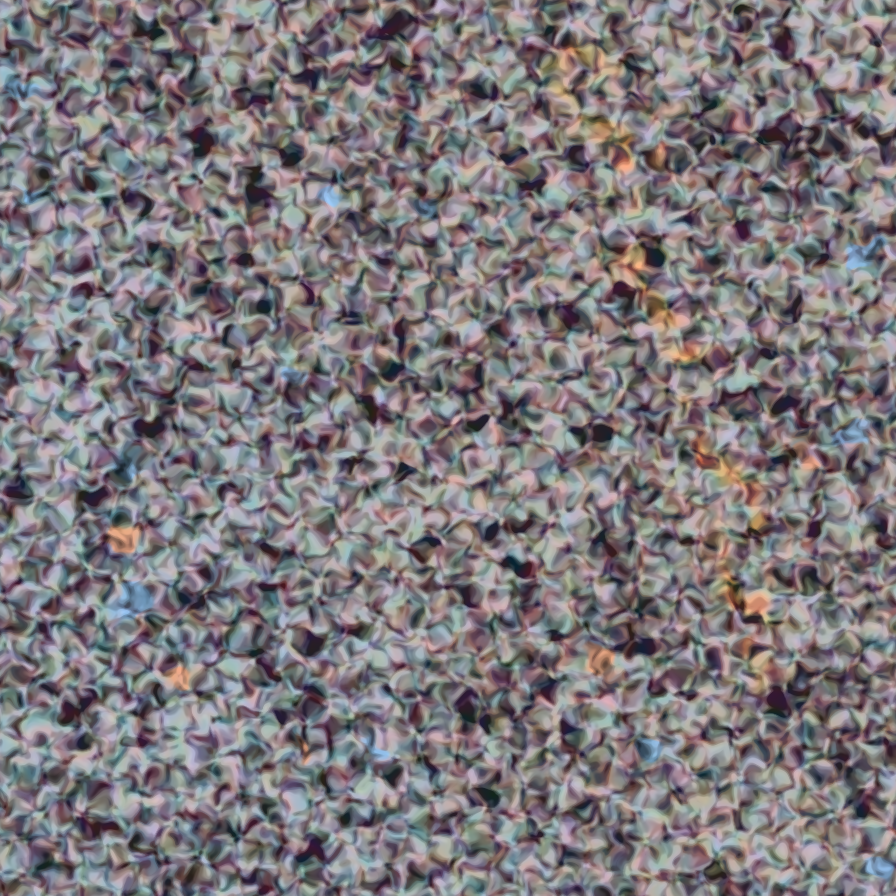
A Shadertoy shader for this texture:

```glsl
float hash(vec2 p) {
    vec3 q = fract(p.xyx * vec3(0.1031, 0.1030, 0.0973));
    q += dot(q, q.yzx + 33.33);
    return fract((q.x + q.y) * q.z);
}

vec2 gradientAt(vec2 cell) {
    float angle = 6.2832 * hash(cell);
    return vec2(cos(angle), sin(angle));
}

// Gradient noise scaled to roughly unit deviation
float noise(vec2 p) {
    vec2 i = floor(p), f = p - i;
    vec2 u = f * f * f * (f * (f * 6.0 - 15.0) + 10.0);
    vec2 e = vec2(1, 0);
    float low = mix(dot(gradientAt(i), f), dot(gradientAt(i + e), f - e), u.x);
    float high = mix(dot(gradientAt(i + e.yx), f - e.yx), dot(gradientAt(i + 1.0), f - 1.0), u.x);
    return 4.6 * mix(low, high, u.y);
}

// Scattered ragged clots: x = dark cover, y = azure cover, z = ochre cover
vec3 clots(vec2 p, float ragged) {
    vec3 cover = vec3(0);
    vec2 home = floor(p);
    for (int y = -1; y <= 1; y++)
    for (int x = -1; x <= 1; x++) {
        vec2 cell = home + vec2(x, y);
        float kind = hash(cell + 71.0);
        vec2 centre = cell + 0.15 + 0.7 * vec2(hash(cell + 13.0), hash(cell + 37.0));
        float tilt = 1.6 * hash(cell + 53.0) - 1.1;
        float c = cos(tilt), s = sin(tilt);
        vec2 d = mat2(c, -s, s, c) * (p - centre);
        d.y *= 1.2 + 1.2 * hash(cell + 91.0);
        float radius = mix(0.14, 0.36, hash(cell + 29.0));
        float body = 1.0 - smoothstep(-0.08, 0.1, length(d) - radius + 0.07 * ragged);
        if (kind < 0.46) cover.x = max(cover.x, body);
        else if (kind > 0.94) cover.y = max(cover.y, body);
        else if (kind > 0.9) cover.z = max(cover.z, body);
    }
    return cover;
}

// Mineral colours from shadow to highlight
vec3 mineral(float tone, float warmth) {
    vec3 middle = mix(vec3(0.41, 0.43, 0.48), vec3(0.48, 0.40, 0.38), warmth);
    vec3 grey = mix(vec3(0.55, 0.57, 0.60), vec3(0.59, 0.55, 0.53), warmth);
    vec3 pale = mix(vec3(0.69, 0.72, 0.75), vec3(0.73, 0.69, 0.67), warmth);
    vec3 c = mix(vec3(0.15, 0.11, 0.16), vec3(0.31, 0.27, 0.31), smoothstep(-2.1, -1.0, tone));
    c = mix(c, middle, smoothstep(-1.0, -0.3, tone));
    c = mix(c, grey, smoothstep(-0.3, 0.45, tone));
    c = mix(c, pale, smoothstep(0.45, 1.4, tone));
    return c + 0.05 * smoothstep(1.5, 3.0, tone);
}

void mainImage(out vec4 fragColor, in vec2 fragCoord) {
    vec2 uv = fragCoord / iResolution.y;
    vec2 warp = vec2(noise(uv * 45.0), noise(uv * 45.0 + 19.0));
    vec2 p = uv + 0.0025 * warp;
    vec2 slanted = mat2(0.97, -0.24, 0.24, 0.97) * p;

    // Grain: curled fine strokes over slanted medium clumps
    float strokes = noise(p * 72.0 + 5.0);
    float curls = abs(noise(p * 58.0 + 40.0)) - 0.8;
    float clumps = noise(slanted * vec2(27, 40) + 80.0);
    float tone = 0.15 + 0.55 * strokes + 0.35 * noise(p * 115.0) + 0.4 * curls
               + 0.48 * clumps + 0.22 * noise(uv * 8.0 + 60.0);
    vec3 cover = clots(p * 16.0, noise(p * 50.0 + 9.0));
    tone -= 1.5 * cover.x;

    // Cool left and lower side, warm upper right
    float edge = 0.07 + 0.52 * (1.0 - uv.y) + 0.04 * noise(uv * 7.0);
    float region = smoothstep(-0.12, 0.12, uv.x - edge);
    float hue = noise(p * 34.0 + 120.0);
    float warmth = clamp(0.12 + 0.5 * region + 0.3 * hue, 0.0, 1.0);

    // Pale crystal in the upper right corner, with a dark rim
    float rim = length((uv - vec2(1.02, 1.04)) * vec2(1, 0.8)) - 0.155 + 0.008 * noise(uv * 14.0);
    float crystal = 1.0 - smoothstep(-0.012, 0.004, rim);
    tone += 0.7 * crystal - 1.3 * (1.0 - smoothstep(0.002, 0.012, abs(rim)));

    vec3 color = mineral(tone, warmth);
    color += vec3(0.035, -0.012, 0.012) * noise(p * 48.0 + 150.0);
    color += vec3(0.022, 0.0, -0.025) * noise(p * 62.0 + 170.0);

    // Broken ochre vein descending to the right
    float veinX = 0.63 + 0.31 * (1.0 - uv.y) + 0.014 * noise(uv * 9.0 + 30.0);
    float vein = exp(-pow((uv.x - veinX) / 0.027, 2.0)) * smoothstep(0.15, 0.32, uv.y);
    vein *= smoothstep(-0.6, 0.9, noise(p * 22.0 + 200.0));
    color = mix(color, color * vec3(1.25, 0.98, 0.68) + vec3(0.05, 0.03, 0.0), 0.85 * vein);

    // Rare coloured grains
    float light = dot(color, vec3(0.3, 0.5, 0.2));
    color = mix(color, light * vec3(0.72, 1.05, 1.35), 0.7 * cover.y);
    color = mix(color, light * vec3(1.45, 0.92, 0.65), 0.65 * cover.z);
    fragColor = vec4(clamp(color, 0.0, 1.0), 1.0);
}
```
